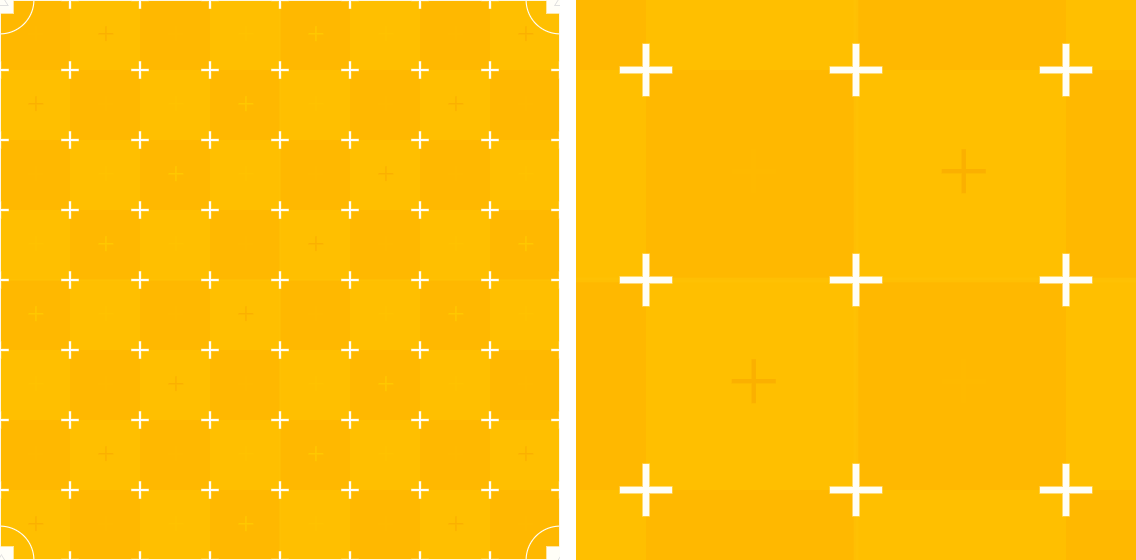
Left: the whole. Right: its middle third, enlarged.
This pattern is drawn by a Shadertoy shader. Its source:

```glsl
// Amber checkerboard of 8 by 8 cells with white crosses on the grid corners
// and faint tinted crosses inside the cells, cycling along the diagonals.
// Distance functions in cell units draw the marks, frame and corner badges.

const float CELLS = 8.0;
const vec3 AMBER_LIGHT = vec3(1.0, 0.749, 0.0);
const vec3 AMBER_DARK = vec3(1.0, 0.722, 0.0);
const vec3 TINT_BRIGHT = vec3(1.0, 0.785, 0.0);
const vec3 TINT_DEEP = vec3(0.985, 0.69, 0.0);
const vec3 SEAM = vec3(1.0, 0.765, 0.02);
const vec3 WHITE = vec3(1.0, 0.995, 0.97);
const vec3 GREY = vec3(0.85);

// Lengths in cells
const vec2 CROSS = vec2(0.125, 0.0165);        // half length, half width
const vec2 FAINT_CROSS = vec2(0.105, 0.0105);
const vec2 FAINT_CENTRE = vec2(0.513, 0.518);
const float FRAME_WIDTH = 0.013;
const float SEAM_HALF_WIDTH = 0.011;
const float ARC_RADIUS = 0.484;
const float ARC_HALF_WIDTH = 0.008;
const float BADGE_SIZE = 0.195;
const vec2 TRIANGLE_CENTRE = vec2(0.02, -0.078);
const vec2 TRIANGLE_SIZE = vec2(0.095, 0.151);  // half base, height
const float TRIANGLE_HALF_WIDTH = 0.005;
const float PI = 3.14159;

float boxDistance(vec2 p, vec2 halfSize) {
    vec2 d = abs(p) - halfSize;
    return length(max(d, 0.0)) + min(max(d.x, d.y), 0.0);
}

float crossDistance(vec2 p, vec2 size) {
    return min(boxDistance(p, size), boxDistance(p, size.yx));
}

// Upright isosceles triangle standing on y = 0
float triangleDistance(vec2 p, vec2 size) {
    vec2 sideNormal = normalize(size.yx);
    float side = dot(vec2(abs(p.x) - size.x, p.y), sideNormal);
    return max(side, -p.y);
}

float coverage(float distance, float pixel) {
    return clamp(0.5 - distance / pixel, 0.0, 1.0);
}

void mainImage(out vec4 fragColor, in vec2 fragCoord) {
    vec2 p = CELLS * fragCoord / iResolution.xy;
    float pixel = CELLS / min(iResolution.x, iResolution.y);
    vec2 cell = floor(p);
    vec2 local = p - cell;
    float diagonal = cell.x + CELLS - 1.0 - cell.y;

    // Checkerboard
    vec3 color = mix(AMBER_DARK, AMBER_LIGHT, mod(diagonal, 2.0));

    // Seams between the quarters
    vec2 fromMiddle = abs(p - 0.5 * CELLS);
    float seam = min(fromMiddle.x, fromMiddle.y) - SEAM_HALF_WIDTH;
    color = mix(color, SEAM, 0.6 * coverage(seam, pixel));

    // Faint crosses: deep to bright and back every six diagonals
    float wave = cos((diagonal - 4.0) * PI / 3.0);
    float tone = wave * wave * wave + 0.25 * (1.0 - wave * wave);
    vec3 tint = tone > 0.0 ? TINT_BRIGHT : TINT_DEEP;
    float faint = coverage(crossDistance(local - FAINT_CENTRE, FAINT_CROSS), pixel);
    color = mix(color, tint, abs(tone) * faint);

    // White crosses on the grid corners
    float marks = crossDistance(p - round(p), CROSS);

    // Frame, corner arcs and corner squares
    vec2 corner = p - CELLS * round(p / CELLS);
    vec2 inset = abs(corner);
    float frame = min(inset.x, inset.y) - FRAME_WIDTH;
    float arc = abs(length(corner) - ARC_RADIUS) - ARC_HALF_WIDTH;
    float badge = max(inset.x, inset.y) - BADGE_SIZE;
    marks = min(min(marks, frame), min(arc, badge));
    color = mix(color, WHITE, coverage(marks, pixel));

    // Grey triangle outlines in the corner squares
    float triangle = triangleDistance(corner - TRIANGLE_CENTRE, TRIANGLE_SIZE);
    float outline = abs(triangle) - TRIANGLE_HALF_WIDTH;
    color = mix(color, GREY, coverage(outline, pixel));

    fragColor = vec4(color, 1.0);
}
```
